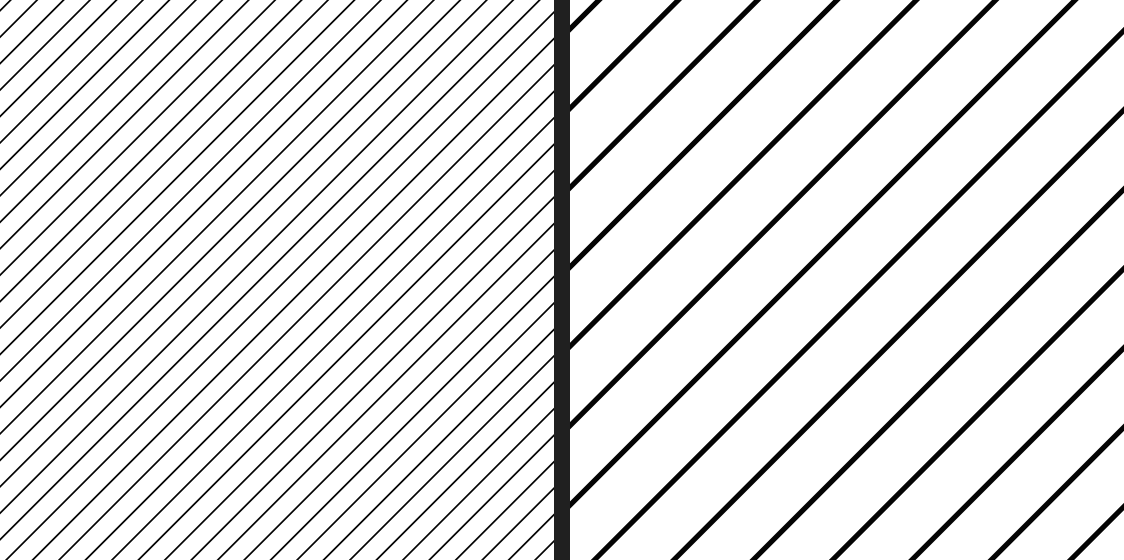
Left: the whole. Right: its middle third, enlarged.
Reproduce this pattern procedurally as a Shadertoy shader.

```glsl
// Thin black diagonal pinstripes on white, rising to the right at 45 degrees.
// The diagonal coordinate is folded with fract into one stripe period, and
// the distance to the stripe centre gives a smooth-edged line.

#define STRIPE_PERIOD 0.04723   // spacing along an edge, in canvas heights
#define FIRST_STRIPE  0.01914   // first stripe, measured from the top left
#define LINE_WIDTH    0.0031    // thickness across the stripe
#define EDGE_PIXELS   0.62      // half width of the smoothed edge
#define INK_COLOR     vec3(0.015)
#define PAPER_COLOR   vec3(1.0)

// Perpendicular distance to the centre of the nearest diagonal stripe.
float stripeDistance(vec2 p)
{
    float diagonal = p.x + 1.0 - p.y - FIRST_STRIPE;
    float phase = fract(diagonal / STRIPE_PERIOD + 0.5) - 0.5;
    return abs(phase) * STRIPE_PERIOD * inversesqrt(2.0);
}

void mainImage(out vec4 fragColor, in vec2 fragCoord)
{
    vec2 p = fragCoord / iResolution.y;
    float edge = EDGE_PIXELS / iResolution.y;

    // Signed distance to the line border, turned into ink coverage
    float border = stripeDistance(p) - 0.5 * LINE_WIDTH;
    float ink = 1.0 - smoothstep(-edge, edge, border);

    fragColor = vec4(mix(PAPER_COLOR, INK_COLOR, ink), 1.0);
}
```
